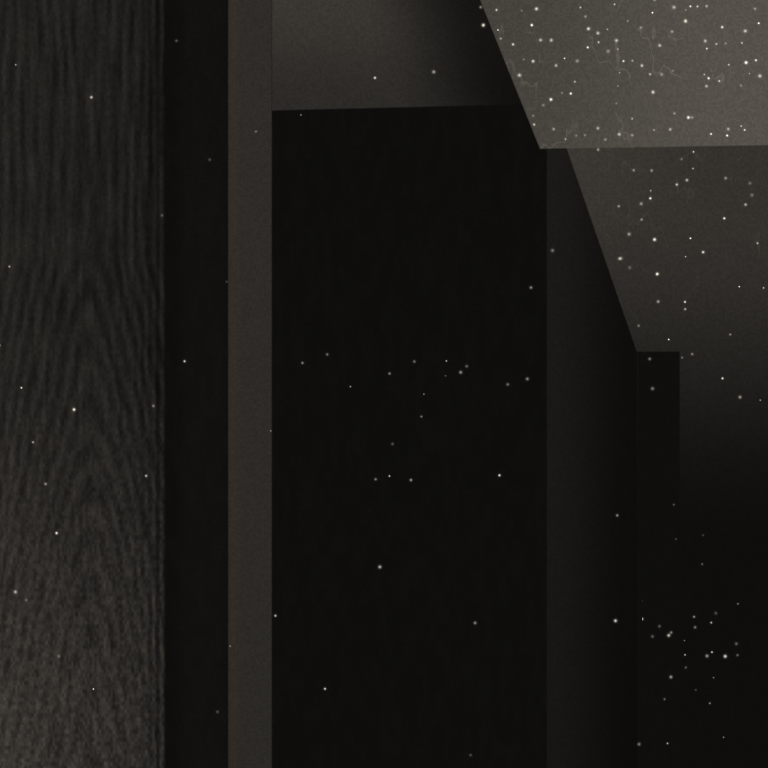
Reproduce this background procedurally as a Shadertoy shader.

```glsl
// Dim interior of dark planes: grained wood, a post, a black doorway and dusty slanted slabs.

const vec3 WARM = vec3(1.0, 0.95, 0.87);
const vec3 BLACK = vec3(0.052, 0.050, 0.045);

float hash(vec2 p) {
    vec3 q = fract(vec3(p.xyx) * 0.1031);
    q += dot(q, q.yzx + 33.33);
    return fract((q.x + q.y) * q.z);
}

float valueNoise(vec2 p) {
    vec2 i = floor(p), f = fract(p);
    f = f * f * (3.0 - 2.0 * f);
    return mix(mix(hash(i), hash(i + vec2(1, 0)), f.x),
               mix(hash(i + vec2(0, 1)), hash(i + vec2(1, 1)), f.x), f.y);
}

// Smooth, layered sine displacement
float waves(vec2 p) {
    float sum = 0.0, amp = 0.5;
    for (int i = 0; i < 4; i++) {
        sum += amp * sin(p.x + 1.7 * sin(p.y + float(i)));
        p = mat2(1.5, 1.1, -1.1, 1.5) * p;
        amp *= 0.55;
    }
    return sum;
}

// Antialiased coverage of a signed distance that is positive inside
float cover(float d, float softness) {
    return smoothstep(-softness, softness, d);
}

float box(vec2 p, vec2 lo, vec2 hi, float softness) {
    vec2 d = min(p - lo, hi - p);
    return cover(min(d.x, d.y), softness);
}

float blob(vec2 p, vec2 center, vec2 size) {
    vec2 d = (p - center) / size;
    return exp(-dot(d, d));
}

// Vertical grain that opens into nested arches lower down
vec3 wood(vec2 p) {
    float side = sqrt(pow(p.x - 0.115, 2.0) + 0.0003);
    float rings = 68.0 * side + 15.0 * min(p.y - 0.66, 0.0);
    rings += 0.55 * waves(p * vec2(22.0, 7.0));
    float line = 0.5 + 0.5 * sin(6.2832 * rings);
    float fiber = valueNoise(p * vec2(210.0, 22.0));
    float pores = valueNoise(p * vec2(330.0, 190.0));
    float low = 1.0 - smoothstep(0.0, 0.65, p.y);
    float light = mix(0.125, 0.19, low) * mix(1.1, 0.92, p.x / 0.21);
    light += 0.035 * (line - 0.5) + 0.045 * (fiber - 0.5);
    light += mix(0.025, 0.085, low) * (pores - 0.5);
    light *= 1.0 - 0.4 * smoothstep(0.17, 0.215, p.x) * (0.5 + 0.5 * sin(p.x * 620.0));
    return light * WARM;
}

// Thin curved scratches along the zero lines of a sine field
float scratches(vec2 p) {
    float field = waves(p * vec2(48.0, 27.0));
    float ridge = 1.0 - smoothstep(0.0, 0.09, abs(field));
    return ridge * smoothstep(0.45, 0.8, valueNoise(p * 32.0 + 7.0));
}

// One jittered bright fleck per cell, kept with the given probability
float flecks(vec2 p, float cells, float density) {
    vec2 id = floor(p * cells);
    vec2 spot = 0.2 + 0.6 * vec2(hash(id + 3.1), hash(id + 17.7));
    vec2 d = (fract(p * cells) - spot) / cells;
    float radius = mix(0.0011, 0.0023, hash(id + 41.3));
    float kept = step(hash(id + 71.9), density);
    return kept * exp(-dot(d, d) / (radius * radius)) * mix(0.3, 0.9, hash(id + 9.4));
}

void mainImage(out vec4 fragColor, in vec2 fragCoord) {
    vec2 p = fragCoord / iResolution.xy;
    float aa = 0.8 / min(iResolution.x, iResolution.y);
    float soft = max(aa, 0.0015);

    // Black doorway and the dark gap beside the wood
    vec3 color = BLACK + 0.008 * valueNoise(p * vec2(110.0, 45.0));
    color += 0.012 * WARM * box(p, vec2(0.235, -1.0), vec2(0.297, 2.0), 0.012);

    // Wood panel and upright post
    color = mix(color, wood(p), cover(0.215 - p.x, soft));
    vec3 post = mix(0.168, 0.185, p.y) * WARM;
    post += vec3(0.022, 0.004, -0.004) * blob(p, vec2(0.303, p.y), vec2(0.008, 1.0));
    color = mix(color, post, box(p, vec2(0.297, -1.0), vec2(0.354, 2.0), soft));

    // Lintel, shaded toward the slanted slab
    float upperSlant = p.x - 0.625 - 0.402 * (1.0 - p.y);
    float lintelBase = 0.856 + 0.025 * (p.x - 0.354);
    float lintelLight = mix(0.175, 0.225, smoothstep(0.86, 1.0, p.y));
    lintelLight *= mix(0.38, 1.0, smoothstep(0.0, 0.17, -upperSlant));
    color = mix(color, lintelLight * WARM, box(p, vec2(0.354, lintelBase), vec2(0.75, 2.0), soft));

    // Faint column right of the doorway
    float columnLight = mix(0.105, 0.056, smoothstep(0.715, 0.825, p.x)) * mix(0.85, 1.08, p.y);
    color = mix(color, columnLight * WARM, box(p, vec2(0.712, -1.0), vec2(0.84, 0.806), soft));

    // Lower slab fading into darkness, then the block in front of it
    float lowerEdge = min(0.738 + 0.345 * (0.806 - p.y), 0.83);
    float lowerLight = mix(0.057, 0.205, smoothstep(0.29, 0.74, p.y));
    lowerLight += 0.025 * smoothstep(0.65, 0.81, p.y) * (1.0 - smoothstep(0.74, 0.95, p.x));
    float lowerSlab = cover(p.x - lowerEdge, soft);
    color = mix(color, lowerLight * WARM, lowerSlab * cover(0.82 - p.y, soft));
    color = mix(color, BLACK * 1.12, box(p, vec2(0.83, -1.0), vec2(0.885, 0.542), soft));

    // Bright upper slab
    float upperBase = 0.806 + 0.017 * (p.x - 0.703);
    float upperSlab = cover(min(upperSlant, p.y - upperBase), soft);
    float upperLight = mix(0.275, 0.335, smoothstep(0.65, 0.95, p.x));
    color = mix(color, upperLight * WARM, upperSlab);

    // Scratches, dust and fine grain
    float slabMask = max(upperSlab, 0.5 * lowerSlab * smoothstep(0.5, 0.75, p.y));
    color += 0.055 * slabMask * scratches(p) * WARM;
    float density = 0.012 + 0.22 * upperSlab + 0.13 * lowerSlab * smoothstep(0.42, 0.6, p.y);
    density += 0.10 * blob(p, vec2(0.56, 0.46), vec2(0.12, 0.10));
    density += 0.32 * blob(p, vec2(0.895, 0.16), vec2(0.05, 0.15));
    color += flecks(p, 44.0, density) * vec3(0.95, 0.93, 0.87);
    color += flecks(p + 0.37, 71.0, density * 0.4) * 0.6 * WARM;
    color *= 1.0 + 0.13 * (valueNoise(p * 400.0) - 0.5);

    fragColor = vec4(clamp(color, 0.0, 1.0), 1.0);
}
```
